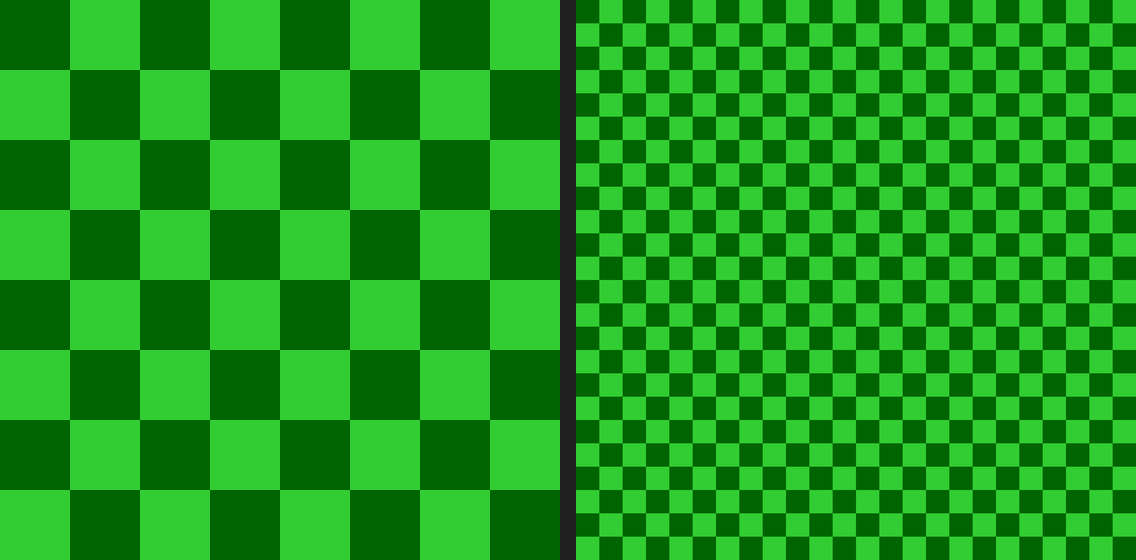
Left: one tile. Right: repeated 3 by 3.
Give the GLSL for this pattern, as a Shadertoy shader.

```glsl
const float CELLS = 8.0;
const vec3 DARK_GREEN = vec3(0.0, 0.392, 0.0);
const vec3 LIME_GREEN = vec3(0.196, 0.804, 0.196);

// Square wave of period 2 per axis: +1 in even cells, -1 in odd ones
vec2 squareWave(vec2 p, vec2 halfPixel) {
    vec2 edgeDistance = 0.5 - abs(mod(p + 0.5, 2.0) - 1.0);
    return clamp(edgeDistance / halfPixel, -1.0, 1.0);
}

// Coverage of the light cells, from 0 to 1
float checker(vec2 p, vec2 halfPixel) {
    vec2 wave = squareWave(p, halfPixel);
    return 0.5 + 0.5 * wave.x * wave.y;
}

void mainImage(out vec4 fragColor, in vec2 fragCoord) {
    // Cell coordinates and half a pixel in the same units
    vec2 p = CELLS * fragCoord / iResolution.xy;
    vec2 halfPixel = 0.5 * CELLS / iResolution.xy;

    vec3 color = mix(DARK_GREEN, LIME_GREEN, checker(p, halfPixel));
    fragColor = vec4(color, 1.0);
}
```
